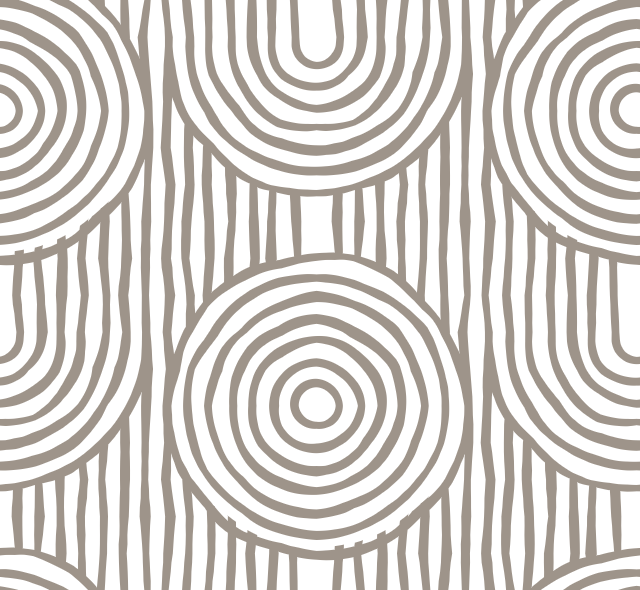
A Shadertoy shader for this pattern:

```glsl
// Hand-inked target rings and nested U arches over vertical stripes, in half-drop columns.

// One unit is the spacing between neighbouring lines.
const float LINES_ACROSS = 30.0;
const float COLUMN_WIDTH = 15.0;
const float REPEAT_HEIGHT = 27.656;
const float LINE_COUNT = 7.0;
const float NOISE_ROWS = 16.0;
const vec2 RING_ORIGIN = vec2(14.84, 8.63);
const vec2 ARCH_CENTER = vec2(0.0, -10.7);
const float CELL_BOTTOM = -19.2;
const vec3 PAPER = vec3(1.0);
const vec3 INK = vec3(0.62, 0.58, 0.54);

float hash(vec2 p) {
    vec3 q = fract(p.xyx * 0.1031);
    q += dot(q, q.yzx + 33.33);
    return fract((q.x + q.y) * q.z);
}

// Bilinear noise from -1 to 1 that wraps vertically; its kinks suit a hand-cut line.
float wrapNoise(vec2 p, float rows) {
    vec2 cell = floor(p);
    vec2 f = p - cell;
    float y0 = mod(cell.y, rows);
    float y1 = mod(cell.y + 1.0, rows);
    float low = mix(hash(vec2(cell.x, y0)), hash(vec2(cell.x + 1.0, y0)), f.x);
    float high = mix(hash(vec2(cell.x, y1)), hash(vec2(cell.x + 1.0, y1)), f.x);
    return 2.0 * mix(low, high, f.y) - 1.0;
}

// Signed distance to an uneven stroke; anchor is the nearest point on its ideal path.
float stroke(float offset, vec2 anchor, float index) {
    vec2 q = anchor * NOISE_ROWS / REPEAT_HEIGHT;
    float wobble = 0.17 * wrapNoise(q + vec2(index * 17.0, 0.0), NOISE_ROWS);
    float swell = 0.06 * wrapNoise(q + vec2(index * 23.0 + 200.0, 0.0), NOISE_ROWS);
    float rough = 0.018 * wrapNoise(q * 4.0 + vec2(500.0, 0.0), NOISE_ROWS * 4.0);
    return abs(offset + wobble) - 0.205 - swell - rough;
}

float nearestLine(float coordinate) {
    return clamp(floor(coordinate + 0.5), 1.0, LINE_COUNT);
}

float stripes(vec2 p) {
    float index = nearestLine(abs(p.x));
    float side = p.x < 0.0 ? -1.0 : 1.0;
    return stroke(abs(p.x) - index, vec2(side * index, p.y), index);
}

float rings(vec2 p, vec2 center) {
    vec2 d = p - center;
    float radius = max(length(d), 1e-4);
    float index = nearestLine(radius);
    return stroke(radius - index, center + d * index / radius, index);
}

// Stripes, with the arch bowl and the ring disc laid over them.
float motif(vec2 p) {
    float ink = stripes(p);

    // The bowl closes the arms below the arch center.
    if (p.y < ARCH_CENTER.y) {
        ink = max(ink, LINE_COUNT - length(p - ARCH_CENTER));
        ink = min(ink, rings(p, ARCH_CENTER));
    }

    // Stripe tips poke slightly through the lower rim of the disc.
    float lower = 1.0 - smoothstep(-5.0, -3.0, p.y);
    float tip = 0.27 + 0.12 * hash(vec2(floor(p.x + 0.5), 7.0));
    ink = max(ink, LINE_COUNT - tip * lower - length(p));
    return min(ink, rings(p, vec2(0.0)));
}

// Moves a point into its own column, dropping every other column by half a repeat.
vec2 halfDrop(vec2 p) {
    float column = floor(p.x / COLUMN_WIDTH + 0.5);
    float y = p.y - column * REPEAT_HEIGHT * 0.5;
    return vec2(p.x - column * COLUMN_WIDTH,
                mod(y - CELL_BOTTOM, REPEAT_HEIGHT) + CELL_BOTTOM);
}

void mainImage(out vec4 fragColor, in vec2 fragCoord) {
    float pixel = LINES_ACROSS / iResolution.x;
    vec2 p = halfDrop(fragCoord * pixel - RING_ORIGIN);
    float coverage = clamp(0.5 - motif(p) / pixel, 0.0, 1.0);
    fragColor = vec4(mix(PAPER, INK, coverage), 1.0);
}
```
